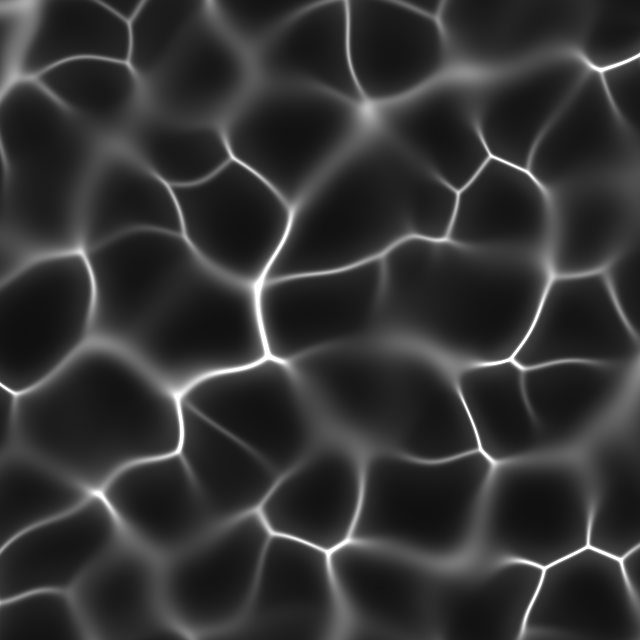
Give the GLSL for this texture, as a Shadertoy shader.

```glsl
// Monochrome web of light, like caustics on a pool floor: dark rounded cells
// with glowing seams. Each seam is the spread of softly blended cell sites,
// so distant sites give thin bright lines and close sites give dim haze.

#define CELLS 7.0         // cells across the canvas
#define JITTER 0.92       // irregularity of the sites
#define SIZE_SPREAD 0.22  // variation of the cell sizes
#define BEND 0.13         // curvature of the seams
#define FLOOR_LIGHT 0.057 // light in the cell centres
#define GLOW_GAIN 0.08    // strength of the wide halo
#define SEAM_GAIN 0.06    // strength of the thin seams
#define GLOW_FOCUS 4.5    // tightness of the halo
#define SOFT_FOCUS 5.0    // tightness of the haziest seams
#define SHARP_FOCUS 45.0  // tightness of the crispest seams

vec3 hash3(vec2 cell) {
    vec3 h = fract(cell.xyx * vec3(0.1031, 0.1030, 0.0973));
    h += dot(h, h.yxz + 33.33);
    return fract((h.xxy + h.yzz) * h.zyx);
}

// Layered sines that bend the straight cell borders.
vec2 bend(vec2 p) {
    vec2 wide = sin(2.3 * p.yx + vec2(0.4, 2.1) + sin(1.3 * p));
    vec2 fine = sin(4.7 * p.yx + 1.9 * p + vec2(3.0, 1.2));
    return p + BEND * (wide + 0.35 * fine);
}

// Slowly drifting focus: low values blur a seam, high values concentrate it.
float seamFocus(vec2 p) {
    float waves = sin(dot(p, vec2(2.1, 0.7)) + 1.3 * sin(1.1 * p.y))
                + sin(dot(p, vec2(-0.9, 2.4)) + 1.5 * sin(1.4 * p.x + 2.0))
                + sin(dot(p, vec2(1.9, -2.6)) + 4.0);
    float sharpness = smoothstep(-1.4, 2.3, waves);
    return SOFT_FOCUS * pow(SHARP_FOCUS / SOFT_FOCUS, sharpness);
}

// Variance of the site offsets; sums hold (weighted offset, square, weight).
float spread(vec4 sums) {
    vec3 mean = sums.xyz / sums.w;
    return max(mean.z - dot(mean.xy, mean.xy), 0.0);
}

float causticLight(vec2 p) {
    float focus = seamFocus(p);
    vec2 q = bend(p);
    vec2 home = floor(q);
    vec4 glowSums = vec4(0.0);
    vec4 seamSums = vec4(0.0);

    // Blend the nearby sites with a wide and a narrow falloff.
    for (int y = -2; y <= 2; y++) {
        for (int x = -2; x <= 2; x++) {
            vec2 cell = home + vec2(x, y);
            vec3 random = hash3(cell + 17.0);
            vec2 offset = cell + 0.5 + JITTER * (random.xy - 0.5) - q;
            float square = dot(offset, offset);
            float reach = square + SIZE_SPREAD * random.z;
            vec4 site = vec4(offset, square, 1.0);
            glowSums += site * exp(-GLOW_FOCUS * reach);
            seamSums += site * exp(-focus * reach);
        }
    }
    return FLOOR_LIGHT
         + GLOW_GAIN * GLOW_FOCUS * spread(glowSums)
         + SEAM_GAIN * focus * spread(seamSums);
}

void mainImage(out vec4 fragColor, in vec2 fragCoord) {
    vec2 p = CELLS * fragCoord / iResolution.y;
    float light = min(causticLight(p), 1.0);
    fragColor = vec4(vec3(light), 1.0);
}
```
